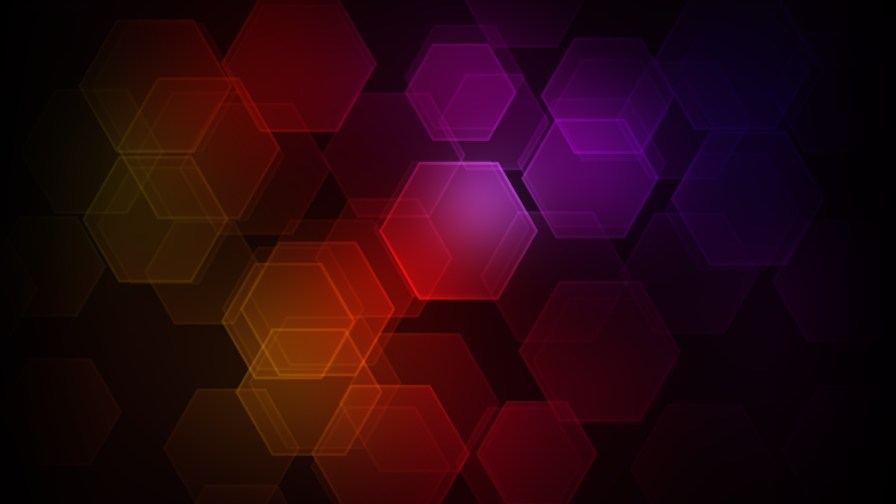
A Shadertoy shader for this background:

```glsl
const int HERO_COUNT = 16;

// Main hexagons: centre and apothem, in canvas heights
const vec3 HEROES[HERO_COUNT] = vec3[](
    vec3(0.910, 0.542, 0.136), vec3(0.572, 0.363, 0.115),
    vec3(0.613, 0.222, 0.126), vec3(0.630, 0.387, 0.133),
    vec3(0.775, 0.100, 0.136), vec3(1.171, 0.646, 0.118),
    vec3(1.206, 0.810, 0.115), vec3(0.914, 0.817, 0.096),
    vec3(1.458, 0.882, 0.139), vec3(1.484, 0.606, 0.132),
    vec3(0.308, 0.565, 0.125), vec3(0.308, 0.829, 0.132),
    vec3(0.394, 0.706, 0.140), vec3(0.593, 0.873, 0.134),
    vec3(1.065, 0.100, 0.104), vec3(1.190, 0.303, 0.139));

vec2 hash2(vec2 p) {
    vec3 q = fract(p.xyx * vec3(0.1031, 0.1030, 0.0973));
    q += dot(q, q.yzx + 33.33);
    return fract((q.xx + q.yz) * q.zy);
}

float corner(vec2 cell, vec2 f, vec2 o) {
    return dot(hash2(cell + o) * 2.0 - 1.0, f - o);
}

float gradientNoise(vec2 p) {
    vec2 i = floor(p), f = fract(p);
    vec2 u = f * f * f * (f * (f * 6.0 - 15.0) + 10.0);
    float low = mix(corner(i, f, vec2(0, 0)), corner(i, f, vec2(1, 0)), u.x);
    float high = mix(corner(i, f, vec2(0, 1)), corner(i, f, vec2(1, 1)), u.x);
    return mix(low, high, u.y);
}

// Flat-topped hexagon
float hexDistance(vec2 p, float apothem) {
    p = abs(p);
    return max(p.y, p.x * 0.866 + p.y * 0.5) - apothem;
}

// x: translucent fill, y: bright rim
vec2 pane(vec2 p, float apothem) {
    float d = hexDistance(p, apothem);
    float px = 1.0 / iResolution.y;
    float fill = 1.0 - smoothstep(-px, px, d);
    float rim = 1.0 - smoothstep(0.001, 0.0025 + px, abs(d + 0.002));
    float bloom = fill * exp(min(d, 0.0) * 110.0);
    return vec2(fill, rim * 0.55 + bloom * 0.15);
}

vec3 glow(vec2 p, vec2 centre, float radius, vec3 tint) {
    vec2 d = (p - centre) / radius;
    return tint * exp(-dot(d, d));
}

// Coloured light running from olive through red and violet to navy
vec3 lightField(vec2 p) {
    vec3 c = glow(p, vec2(0.58, 0.27), 0.21, vec3(0.29, 0.21, 0.00));
    c += glow(p, vec2(0.25, 0.63), 0.23, vec3(0.12, 0.13, 0.00));
    c += glow(p, vec2(0.52, 0.84), 0.23, vec3(0.36, 0.00, 0.00));
    c += glow(p, vec2(0.80, 0.45), 0.21, vec3(0.50, 0.00, 0.00));
    c += glow(p, vec2(0.85, 0.10), 0.30, vec3(0.27, 0.00, 0.01));
    c += glow(p, vec2(0.25, 0.28), 0.30, vec3(0.17, 0.04, 0.00));
    c += glow(p, vec2(0.92, 0.83), 0.21, vec3(0.36, 0.00, 0.33));
    c += glow(p, vec2(0.96, 0.60), 0.11, vec3(0.24, 0.19, 0.40));
    c += glow(p, vec2(1.17, 0.68), 0.19, vec3(0.30, 0.01, 0.36));
    c += glow(p, vec2(1.46, 0.74), 0.26, vec3(0.03, 0.00, 0.16));
    c += glow(p, vec2(1.56, 0.37), 0.20, vec3(0.13, 0.00, 0.15));
    c += glow(p, vec2(1.12, 0.22), 0.26, vec3(0.17, 0.00, 0.05));
    return c;
}

void mainImage(out vec4 fragColor, in vec2 fragCoord) {
    vec2 p = fragCoord / iResolution.y;
    vec2 panes = vec2(0.0);

    // Main panes, each with a fainter shifted echo
    for (int i = 0; i < HERO_COUNT; i++) {
        vec3 hero = HEROES[i];
        vec2 rnd = hash2(vec2(float(i) + 3.0, 7.0));
        vec2 shift = (rnd - 0.5) * 0.07;
        float strength = i == 0 ? 1.4 : 0.85;
        panes += strength * pane(p - hero.xy, hero.z);
        panes += 0.3 * pane(p - hero.xy - shift, hero.z * mix(0.85, 1.1, rnd.y));
    }

    // Faint panes scattered on a jittered lattice
    vec2 home = floor(p / 0.3);
    for (int y = -1; y <= 1; y++) {
        for (int x = -1; x <= 1; x++) {
            vec2 cell = home + vec2(x, y);
            vec2 rnd = hash2(cell + 19.0);
            vec2 centre = (cell + 0.5 + (rnd - 0.5) * 0.6) * 0.3;
            panes += 0.4 * pane(p - centre, mix(0.09, 0.14, rnd.x));
        }
    }

    // Light passing through the stacked panes
    float haze = 1.0 + 0.25 * gradientNoise(p * 4.0);
    vec3 light = lightField(p) * haze;
    float cover = 1.0 - exp(-panes.x);
    vec3 col = vec3(0.020, 0.002, 0.010) + light * (0.26 + 0.72 * cover);

    // Rims lean towards yellow and white
    col += (light * vec3(0.35, 0.65, 0.45) + 0.006) * min(panes.y, 1.5);

    // Darkened sides
    float side = abs(p.x * iResolution.y / iResolution.x - 0.5);
    col *= 1.0 - 0.8 * smoothstep(0.35, 0.52, side);
    fragColor = vec4(col, 1.0);
}
```
